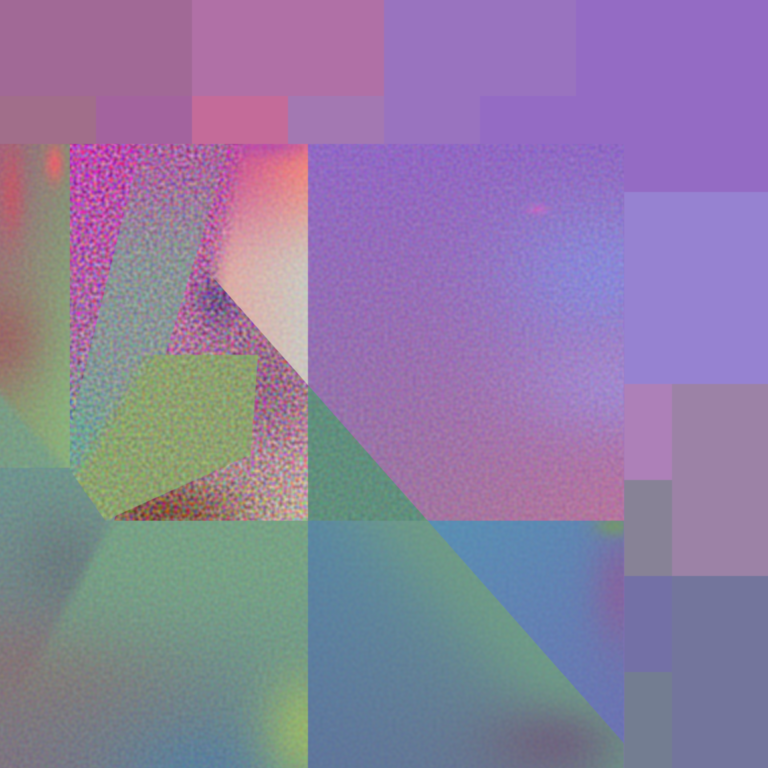
Write a Shadertoy shader that draws this background.

```glsl
// Soft grainy colour panels cut by a diagonal, framed by a mosaic of flat blocks.
#define SOFTNESS .0013
#define GRAIN_SCALE 190.
#define GRAIN_FINE .03
#define GRAIN_COARSE .34
#define SPLIT vec2(.401,.678)
#define FRAME vec2(.8125,.1875)
#define STRIP .091

vec2 p; // canvas position, y downward

float cut(float d) {
  float w = max(SOFTNESS, .7/iResolution.y);
  return smoothstep(-w, w, d);
}

// Distance to the line a-b, positive on its clockwise side
float side(float ax, float ay, float bx, float by) {
  vec2 e = normalize(vec2(bx-ax, by-ay));
  return e.x*(p.y-ay) - e.y*(p.x-ax);
}

vec3 blend(vec2 t, vec3 tl, vec3 tr, vec3 bl, vec3 br) {
  t = clamp(t, 0., 1.);
  return mix(mix(tl, tr, t.x), mix(bl, br, t.x), t.y);
}

void glow(inout vec3 c, vec3 tint, float x, float y, float rx, float ry) {
  vec2 d = (p-vec2(x,y))/vec2(rx,ry);
  c = mix(c, tint, exp(-dot(d,d)));
}

// Gradient noise
float corner(vec2 i, vec2 f) {
  vec3 h = fract(i.xyx*vec3(.1031,.103,.0973));
  h += dot(h, h.yzx+33.33);
  float a = 6.2832*fract((h.x+h.y)*h.z);
  return dot(vec2(cos(a), sin(a)), f);
}

float noise(vec2 q) {
  vec2 i = floor(q), f = q-i, u = f*f*(3.-2.*f), o = vec2(1,0);
  return mix(mix(corner(i, f), corner(i+o, f-o), u.x),
    mix(corner(i+o.yx, f-o.yx), corner(i+1., f-1.), u.x), u.y);
}

// Four flat colours in equal steps
vec3 row(float x, float w, vec3 a, vec3 b, vec3 c, vec3 d) {
  return mix(mix(mix(a, b, cut(x-w)), c, cut(x-2.*w)), d, cut(x-3.*w));
}

vec3 mosaic() {
  vec3 violet = vec3(.58,.42,.77), lilac = vec3(.6,.45,.75), sky = vec3(.59,.51,.82);
  vec3 top = row(p.x, .25, vec3(.63,.41,.59), vec3(.69,.44,.65), lilac, violet);
  vec3 low = row(p.x, .125, vec3(.63,.43,.54), vec3(.64,.39,.62), vec3(.77,.42,.6), vec3(.64,.47,.7));
  low = mix(low, mix(lilac, violet, cut(p.x-.625)), cut(p.x-.5));
  vec3 outer = row(p.y, .25, violet, sky, vec3(.61,.51,.65), vec3(.45,.46,.61));
  vec3 inner = row(p.y-.375, .125, sky, vec3(.68,.5,.72), vec3(.53,.51,.59), vec3(.45,.44,.65));
  inner = mix(inner, vec3(.45,.49,.57), cut(p.y-.875));
  inner = mix(violet, inner, cut(p.y-.25));
  vec3 c = mix(top, low, cut(p.y-.125));
  return mix(c, mix(inner, outer, cut(p.x-.875)), cut(p.x-FRAME.x)*cut(p.y-FRAME.y));
}

vec3 violetPanel() {
  vec3 c = blend((p-vec2(.401,.1875))/vec2(.41,.49), vec3(.57,.41,.77),
    vec3(.56,.4,.76), vec3(.59,.46,.63), vec3(.71,.46,.62));
  glow(c, vec3(.54,.53,.84), .79, .36, .15, .11);
  glow(c, vec3(.63,.53,.8), .81, .5, .13, .07);
  glow(c, vec3(.75,.42,.77), .7, .273, .012, .006);
  return c;
}

vec3 bluePanel(float below) {
  vec2 t = (p-SPLIT)/vec2(.41,.32);
  vec3 a = blend(t, vec3(.35,.53,.64), vec3(.43,.62,.52), vec3(.37,.46,.61), vec3(.42,.48,.54));
  a = mix(a, vec3(.43,.6,.53), exp(-below*below/.005));
  glow(a, vec3(.43,.4,.5), .72, .97, .09, .05);
  vec3 b = mix(vec3(.33,.59,.7), vec3(.42,.45,.7), clamp(t.x*.5+t.y*.6, 0., 1.));
  glow(b, vec3(.51,.4,.63), .81, .77, .04, .08);
  glow(b, vec3(.45,.58,.45), .8, .685, .025, .014);
  return mix(b, a, cut(below));
}

// Grainy magenta panel with a pale wedge
vec3 magentaPanel(float below, out float grain) {
  vec3 c = blend((p-vec2(STRIP,.1875))/vec2(.31,.49), vec3(.74,.29,.68),
    vec3(.68,.34,.6), vec3(.57,.55,.58), vec3(.77,.69,.63));
  glow(c, vec3(.59,.42,.53), .34, .5, .08, .09);
  glow(c, vec3(.46,.34,.53), .285, .39, .03, .035);
  glow(c, vec3(.51,.34,.28), .21, .67, .11, .05);
  float band = cut(min(side(.297,.195,.215,.462), -side(.182,.195,.104,.508)));
  band *= mix(.25, .85, smoothstep(.2, .36, p.y));
  c = mix(c, vec3(.52,.61,.58), band);
  glow(c, vec3(.45,.63,.58), .1, .58, .05, .08);
  float leaf = min(side(.336,.462,.326,.592), side(.326,.592,.137,.678));
  leaf = cut(min(leaf, p.y-.462))*smoothstep(-.01, .02, side(.1,.605,.182,.471));
  c = mix(c, vec3(.55,.64,.43), leaf*.94);
  vec3 pale = blend(vec2((p.x-.27)/.13, smoothstep(.19, .37, p.y)), vec3(.74,.26,.62),
    vec3(.94,.52,.48), vec3(.88,.64,.62), vec3(.79,.78,.75));
  glow(pale, vec3(.73,.32,.65), .34, .1875, .07, .018);
  float wedge = smoothstep(-.01, .03, -side(.3,.1875,.271,.358))*cut(-below);
  grain = GRAIN_COARSE*(1.-.55*max(band, leaf))*(1.-.8*wedge);
  return mix(c, pale, wedge);
}

vec3 leftStrip() {
  vec3 c = blend(vec2(p.x/STRIP, (p.y-.19)/.35), vec3(.63,.38,.49),
    vec3(.52,.55,.46), vec3(.54,.58,.44), vec3(.54,.69,.49));
  glow(c, vec3(.6,.41,.4), 0., .44, .05, .06);
  glow(c, vec3(.74,.36,.42), .015, .25, .016, .06);
  glow(c, vec3(.88,.4,.43), .071, .213, .012, .024);
  return mix(c, vec3(.46,.62,.54), .8*smoothstep(-.006, .012, side(0.,.508,.091,.612)));
}

vec3 greenPanel() {
  vec3 c = blend((p-vec2(0,.61))/vec2(.4,.39), vec3(.43,.58,.56),
    vec3(.47,.62,.51), vec3(.49,.45,.5), vec3(.38,.53,.58));
  glow(c, vec3(.42,.49,.5), .08, .74, .06, .07);
  glow(c, vec3(.51,.46,.47), .02, .87, .17, .07);
  float sheet = smoothstep(-.004, .02, -side(.137,.678,.065,.814));
  c = mix(c, vec3(.47,.64,.52), sheet*.85*smoothstep(.94, .72, p.y));
  glow(c, vec3(.36,.5,.61), .27, 1., .1, .05);
  glow(c, vec3(.58,.7,.43), .4, .95, .06, .08);
  return c;
}

void mainImage(out vec4 fragColor, in vec2 fragCoord) {
  p = fragCoord/iResolution.xy;
  p.y = 1.-p.y;
  float below = side(.271,.354,.803,.957), coarse;
  float right = cut(p.x-SPLIT.x), lower = cut(p.y-SPLIT.y);
  float middle = cut(p.x-STRIP)*(1.-lower)*cut(side(.137,.678,.091,.612));
  vec3 left = mix(greenPanel(), leftStrip(), cut(.609-p.y));
  left = mix(left, magentaPanel(below, coarse), middle);
  vec3 upper = mix(violetPanel(), vec3(.38,.56,.49), cut(below));
  vec3 c = mix(left, mix(upper, bluePanel(below), lower), right);
  // Coloured grain
  float grain = mix(mix(.06, coarse, middle), mix(.08, GRAIN_FINE, lower), right);
  vec2 g = p*GRAIN_SCALE;
  c += grain*vec3(noise(g), noise(g+217.), noise(g+431.));
  c = mix(mosaic(), c, cut(FRAME.x-p.x)*cut(p.y-FRAME.y));
  fragColor = vec4(c, 1);
}
```
